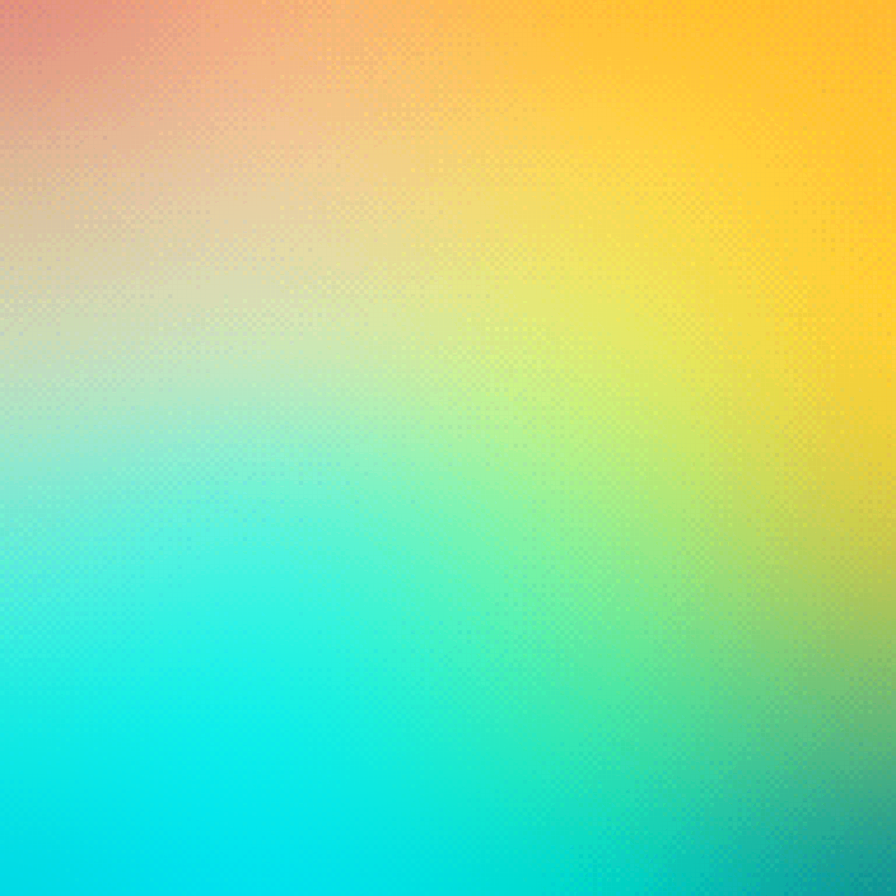
Write a WebGL 2 fragment shader that draws this background.

```glsl
#version 300 es
precision highp float;

uniform vec2 u_resolution;
out vec4 outColor;

// Catmull-Rom blend from start to end
vec3 spline(vec3 before, vec3 start, vec3 end, vec3 after, float f) {
    vec3 slopeIn = 0.5 * (end - before);
    vec3 slopeOut = 0.5 * (after - start);
    vec3 delta = end - start;
    return start + f * (slopeIn + f * (3.0 * delta - 2.0 * slopeIn - slopeOut
        + f * (slopeIn + slopeOut - 2.0 * delta)));
}

// Smooth vertical ramp through six evenly spaced colours, top to bottom
vec3 ramp(vec3 stops[6], float depth) {
    float s = clamp(depth, 0.0, 1.0) * 5.0;
    int i = min(int(s), 4);
    return spline(stops[max(i - 1, 0)], stops[i], stops[i + 1], stops[min(i + 2, 5)], s - float(i));
}

// Four ramps joined smoothly across the width
vec3 meshGradient(vec2 uv) {
    float depth = 1.0 - uv.y;
    vec3 columns[4];
    columns[0] = ramp(vec3[6](
        vec3(0.88, 0.56, 0.50), vec3(0.865, 0.735, 0.60), vec3(0.765, 0.865, 0.735),
        vec3(0.41, 0.925, 0.843), vec3(0.09, 0.92, 0.89), vec3(0.0, 0.855, 0.90)), depth);
    columns[1] = ramp(vec3[6](
        vec3(0.965, 0.70, 0.48), vec3(0.925, 0.81, 0.61), vec3(0.78, 0.91, 0.725),
        vec3(0.34, 0.953, 0.85), vec3(0.08, 0.937, 0.90), vec3(0.0, 0.886, 0.925)), depth);
    columns[2] = ramp(vec3[6](
        vec3(1.0, 0.753, 0.22), vec3(0.98, 0.85, 0.33), vec3(0.86, 0.925, 0.45),
        vec3(0.57, 0.933, 0.57), vec3(0.25, 0.90, 0.67), vec3(0.0, 0.831, 0.784)), depth);
    columns[3] = ramp(vec3[6](
        vec3(0.996, 0.737, 0.20), vec3(0.996, 0.78, 0.20), vec3(0.98, 0.81, 0.21),
        vec3(0.796, 0.788, 0.294), vec3(0.41, 0.725, 0.463), vec3(0.06, 0.59, 0.59)), depth);

    float x = uv.x * 3.0;
    int i = min(int(x), 2);
    return spline(columns[max(i - 1, 0)], columns[i], columns[i + 1], columns[min(i + 2, 3)], x - float(i));
}

float hash(vec2 p) {
    vec3 q = fract(p.xyx * 0.1031);
    q += dot(q, q.yzx + 33.33);
    return fract((q.x + q.y) * q.z);
}

float valueNoise(vec2 p) {
    vec2 i = floor(p), f = smoothstep(0.0, 1.0, fract(p));
    return mix(mix(hash(i), hash(i + vec2(1, 0)), f.x),
        mix(hash(i + vec2(0, 1)), hash(i + vec2(1, 1)), f.x), f.y);
}

// Ordered dither thresholds
float bayer2(vec2 cell) {
    cell = floor(cell);
    return fract(cell.x * 0.5 + cell.y * cell.y * 0.75);
}

float bayer4(vec2 cell) {
    return bayer2(cell * 0.5) * 0.25 + bayer2(cell);
}

void main() {
    vec2 uv = gl_FragCoord.xy / u_resolution;
    vec3 color = clamp(meshGradient(uv), 0.0, 1.0);

    // Woven grain with slightly uneven thresholds and softened cell borders
    vec2 grid = uv * 192.0;
    vec2 cell = floor(grid);
    vec2 border = 0.5 - abs(fract(grid) - 0.5);
    vec2 soft = smoothstep(vec2(0.0), vec2(0.16), border);
    float threshold = mix(bayer4(cell) + 0.03, hash(cell), 0.3);
    vec3 levels = vec3(20.0, 22.0, 17.0);
    vec3 stepped = floor(color * levels + vec3(threshold, threshold, 1.0 - threshold)) / levels;

    // Grain comes in patches and fades over the cyan area
    float patches = mix(0.6, 1.15, valueNoise(uv * 9.0));
    float strength = patches * mix(0.25, 1.0, smoothstep(0.02, 0.35, max(color.r, uv.x - 0.4)));
    color += (stepped - color) * soft.x * soft.y * strength;

    outColor = vec4(clamp(color, 0.0, 1.0), 1.0);
}
```
